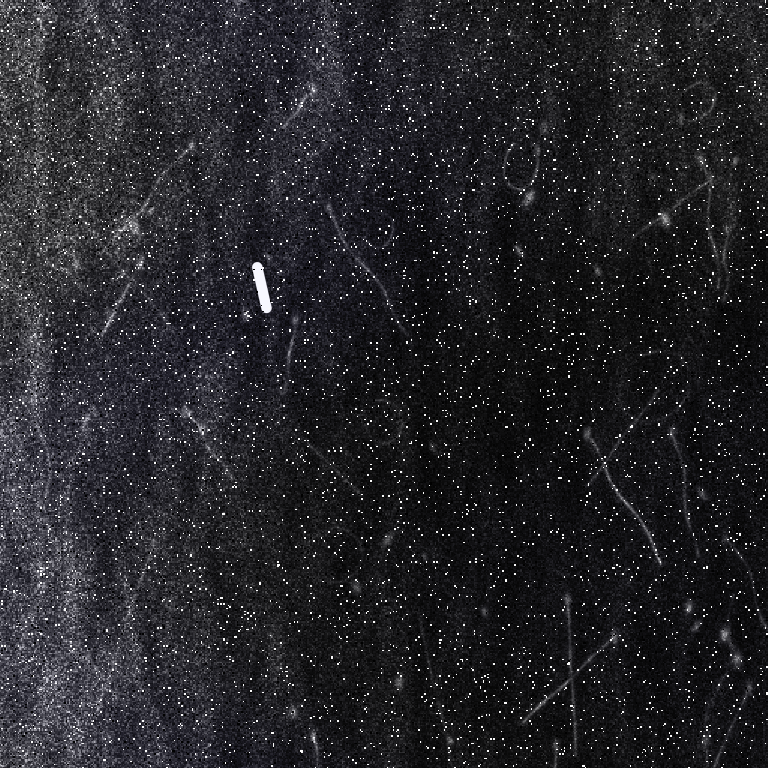
Write a Shadertoy shader that draws this texture.

```glsl
// Dusty dark film: vertical stains, curled pale fibres, beads, grain and white specks.
#define GRID 512.0          // grain cells across the canvas
#define SALT 0.019          // share of white specks
#define PEPPER 0.017        // share of black specks
#define GRAIN 1.5           // strength of the grain
#define STAIN 0.16          // strength of the vertical stains
#define FIBRES 46
#define JOINTS 9            // segments per fibre
#define FIBRE_WIDTH 0.0019
#define FIBRE_LIGHT 0.46
#define BEADS 34
#define HAZE vec3(0.06, 0.17, 0.045)   // floor, left glow, top glow

float hash(vec2 p) {
    vec3 q = fract(vec3(p.xyx) * 0.1031);
    q += dot(q, q.yzx + 33.33);
    return fract((q.x + q.y) * q.z);
}

float bell(float x) { return exp(-x * x); }

float segment(vec2 p, vec2 a, vec2 b) {
    vec2 ab = b - a;
    return distance(p, a + ab * clamp(dot(p - a, ab) / dot(ab, ab), 0.0, 1.0));
}

// Layered sines, stretched downwards
float stains(vec2 p) {
    float sum = 0.0;
    for (int i = 1; i <= 5; i++) {
        float k = float(i);
        float sway = 1.6 * sin(p.y * (5.0 + 3.1 * k) + k * 2.3 + 2.0 * sin(p.x * 9.0 * k));
        sum += sin(p.x * 21.0 * k + sway + k * k) * sin(p.y * 4.3 * k + 1.7 * sin(p.x * 17.0 + k));
    }
    return sum;
}

float backdrop(vec2 p) {
    float light = HAZE.x + HAZE.y * exp(-3.6 * p.x) + HAZE.z * smoothstep(0.55, 1.0, p.y);
    light -= 0.022 * bell(length((p - vec2(0.62, 0.45)) / vec2(0.25, 0.4)));
    light += 0.05 * bell((p.x - 0.1) / 0.07) * (1.0 - smoothstep(0.05, 0.4, p.y));
    light *= exp(STAIN * stains(p));
    // Long scratch near the left side
    float scratch = bell((p.x - 0.051) / 0.006) * smoothstep(0.1, 0.3, p.y);
    return light + scratch * (0.06 + 0.025 * sin(p.y * 9.0));
}

float fibres(vec2 p) {
    float light = 0.0;
    for (int i = 0; i < FIBRES; i++) {
        float id = float(i) + 3.0;
        vec2 start = vec2(hash(vec2(id, 1.0)), hash(vec2(id, 2.0)) * 1.15);
        float reach = mix(0.06, 0.24, hash(vec2(id, 3.0)));
        if (distance(p, start) > reach + 0.02) continue;

        // Walk down along a wavering path; some fibres curl into hooks
        float angle = -1.57 + 1.9 * (hash(vec2(id, 4.0)) - 0.5);
        float waver = 0.7 * (hash(vec2(id, 5.0)) - 0.5);
        float curl = hash(vec2(id, 6.0)) > 0.78 ? 0.55 * sign(waver) : 0.0;
        float d = 1.0;
        vec2 a = start;
        for (int j = 0; j < JOINTS; j++) {
            angle += waver * sin(float(j) * 1.1 + id) + curl;
            vec2 b = a + reach / float(JOINTS) * vec2(cos(angle), sin(angle));
            d = min(d, segment(p, a, b));
            a = b;
        }

        float strength = hash(vec2(id, 7.0));
        float level = FIBRE_LIGHT * mix(0.22, 1.0, strength * strength);
        float patchy = 0.62 + 0.38 * sin(p.y * 95.0 + id) * sin(p.x * 120.0 + id * 2.0);
        float body = bell(d / FIBRE_WIDTH) + 0.13 * bell(d / (FIBRE_WIDTH * 4.0));
        float tip = bell(length((p - start) / vec2(0.0042, 0.0075)));
        light = max(light, level * max(body * patchy, tip * step(0.4, strength)));
    }
    return light;
}

float beads(vec2 p) {
    float light = 0.0;
    for (int i = 0; i < BEADS; i++) {
        float id = float(i) + 80.0;
        vec2 q = p - vec2(hash(vec2(id, 1.0)), hash(vec2(id, 2.0)));
        q.x += q.y * (hash(vec2(id, 3.0)) - 0.5);
        float size = mix(0.003, 0.006, hash(vec2(id, 4.0)));
        float level = mix(0.12, 0.5, hash(vec2(id, 5.0)));
        light += level * bell(length(q / vec2(size, size * 1.6)));
    }
    return light;
}

void mainImage(out vec4 fragColor, in vec2 fragCoord) {
    vec2 uv = fragCoord / iResolution.xy;
    vec2 cell = floor(uv * GRID);

    // Fine and slightly coarser grain
    float fineGrain = hash(cell + 11.0) + hash(cell + 57.0) - 1.0;
    float coarseGrain = hash(floor(uv * GRID * 0.6) + 91.0) - 0.5;
    float grain = exp(GRAIN * (0.65 * fineGrain + 0.35 * coarseGrain));

    float light = backdrop(uv) * grain;
    light += (fibres(uv) + beads(uv)) * mix(1.0, grain, 0.4);

    // Bright capsule
    float edge = 0.5 / GRID;
    float capsule = segment(uv, vec2(0.335, 0.652), vec2(0.347, 0.599)) - 0.0068;
    light = mix(light, 0.97, 1.0 - smoothstep(-edge, edge, capsule));

    // Blue violet tint in the shadows, weaker to the right
    float tint = 0.6 + 0.4 * sin(uv.x * 7.0 + 2.0 * sin(uv.y * 6.0));
    tint *= mix(1.0, 0.45, smoothstep(0.3, 0.8, uv.x));
    vec3 color = vec3(light) + vec3(0.0, -0.003, 0.038) * tint * smoothstep(0.0, 0.12, light);

    // White and black specks
    float speck = hash(cell + 203.0);
    color = mix(color, vec3(0.98), step(speck, SALT));
    color *= step(speck, 1.0 - PEPPER);
    fragColor = vec4(clamp(color, 0.0, 1.0), 1.0);
}
```
